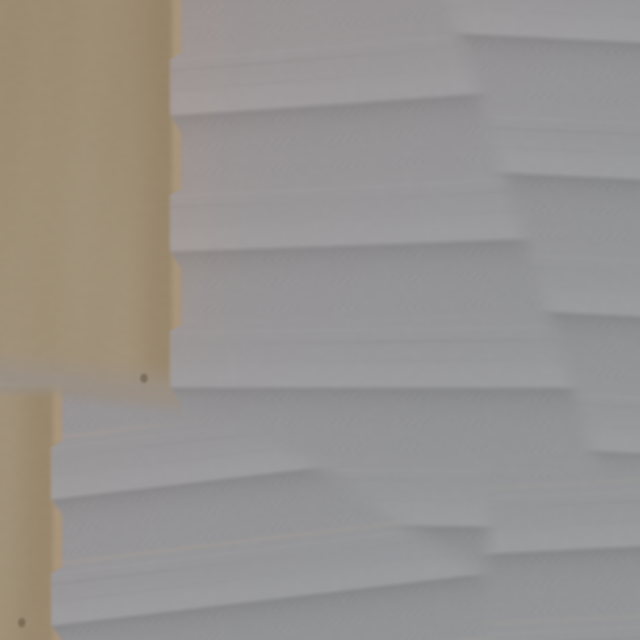
Give the GLSL for this texture, as a Shadertoy shader.

```glsl
const vec3 PAPER_WARM = vec3(0.608, 0.585, 0.586);
const vec3 PAPER_COOL = vec3(0.579, 0.582, 0.592);
const vec3 TAN_LIGHT = vec3(0.635, 0.575, 0.485);
const vec3 TAN_DEEP = vec3(0.595, 0.530, 0.430);
const vec3 RIM_YELLOW = vec3(0.655, 0.580, 0.480);
const vec3 FOOT_GRAY = vec3(0.600, 0.562, 0.520);
const vec3 SPECK_BROWN = vec3(0.40, 0.34, 0.27);
const float SLAT_PITCH = 0.2125;
const float LOWER_PITCH = 0.197;
const float UPPER_EDGE = 0.266;
const float LOWER_EDGE = 0.080;
const float NOTCH_DEPTH = 0.017;
const float FACE_LIGHT = 0.027;
const float SHADOW_DEPTH = 0.074;
const float EMBOSS = 0.006;
const float MOTTLE = 0.007;
const float SOFT = 0.006;

vec2 hash2(vec2 p) {
    vec3 a = fract(p.xyx * vec3(0.1031, 0.1030, 0.0973));
    a += dot(a, a.yzx + 33.33);
    return fract((a.xx + a.yz) * a.zy);
}

// Distance to the nearest scattered cell point
float cellular(vec2 p) {
    vec2 cell = floor(p), f = fract(p);
    float nearest = 2.0;
    for (int j = -1; j <= 1; j++)
        for (int i = -1; i <= 1; i++) {
            vec2 o = vec2(i, j);
            nearest = min(nearest, length(o + hash2(cell + o) - f));
        }
    return nearest;
}

float band(float x, float center, float width) {
    float d = (x - center) / width;
    return exp(-d * d);
}

// One slat: shadow at the top, embossed rows, then a striped bright lip
vec3 slat(float phase, float x, float warmth) {
    float q = fract(phase);
    float seed = floor(phase);
    float lip = smoothstep(0.45, 0.70, q);
    float tone = -SHADOW_DEPTH * exp(-8.5 * q) + lip * mix(0.007, FACE_LIGHT, smoothstep(0.72, 0.98, q));
    float stripe = 0.6 + 0.4 * sin(x * 9.0 + seed * 2.0);
    tone -= stripe * (0.013 * band(q, 0.70 + 0.04 * sin(seed * 3.0), 0.018) + 0.007 * band(q, 0.84, 0.016));
    tone += 0.007 * band(q, 0.62, 0.016);
    float rows = band(q, 0.10, 0.03) + band(q, 0.27, 0.035) + band(q, 0.46, 0.035);
    tone += EMBOSS * rows * sin(x * 480.0 + 2.0 * sin(q * 70.0)) * (0.6 + 0.4 * sin(x * 61.0));
    tone = mix(FACE_LIGHT, tone, smoothstep(0.0, 0.055, q));
    return vec3(tone) + warmth * band(q, 0.54, 0.022) * vec3(0.030, 0.016, -0.004);
}

// Left end of the slats: lips stick out, the rest is set back
float notch(float phase) {
    float q = fract(phase);
    float lip = smoothstep(0.56, 0.62, q) + 1.0 - smoothstep(0.0, 0.18, q);
    return NOTCH_DEPTH * (1.0 - clamp(lip, 0.0, 1.0));
}

// Tan board with a deeper right border and a yellow rim
vec3 board(vec2 p, float edge) {
    float wash = 0.5 + 0.15 * sin(p.x * 31.0 + sin(p.y * 7.0)) + 0.12 * sin(p.x * 73.0 + p.y * 5.0);
    float deep = wash * 0.5 + 0.35 * (1.0 - smoothstep(0.0, 0.45, p.y));
    deep += 0.7 * smoothstep(edge - 0.08, edge - 0.005, p.x);
    vec3 color = mix(TAN_LIGHT, TAN_DEEP, clamp(deep, 0.0, 1.3));
    return mix(color, RIM_YELLOW, smoothstep(edge - 0.005, edge + 0.010, p.x));
}

float speck(vec2 p, vec2 center) {
    return 1.0 - smoothstep(0.002, 0.009, length((p - center) * vec2(1.0, 0.8)));
}

void mainImage(out vec4 fragColor, in vec2 fragCoord) {
    vec2 p = fragCoord / iResolution.xy;
    p.y = 1.0 - p.y; // measured downwards from the top

    // Slat phases of the four fanned stacks
    float tilt = mix(-0.067, 0.0, clamp((p.y - 0.175) / 0.425, -0.4, 1.15));
    float mainPhase = (p.y - 0.175 - tilt * (p.x - 0.27)) / SLAT_PITCH;
    float rightPhase = (p.y - 0.061 - 0.05 * (p.x - 1.0)) / (SLAT_PITCH + 0.0015);
    float lowerPhase = (p.y - 0.775 + 0.12 * (p.x - 0.085)) / LOWER_PITCH;
    float cornerPhase = (p.y - 0.848 + 0.05 * (p.x - 1.0)) / SLAT_PITCH;

    // Stack borders
    float rightEdge = 0.69 + 0.32 * p.y;
    float rightMask = smoothstep(-0.015, 0.035, p.x - rightEdge);
    float lowerEnd = 0.49 + 1.55 * (p.y - 0.725);
    float lowerMask = smoothstep(0.64, 0.71, p.y) * (1.0 - smoothstep(-0.05, 0.04, p.x - lowerEnd));
    float cornerMask = smoothstep(0.69, 0.77, p.y) * smoothstep(0.74, 0.785, p.x);
    lowerMask = max(lowerMask, smoothstep(0.60, 0.63, p.y) * (1.0 - smoothstep(0.16, 0.36, p.x)));

    vec3 relief = slat(mainPhase, p.x, 0.1);
    relief = mix(relief, slat(rightPhase, p.x, 0.1), rightMask);
    relief = mix(relief, slat(lowerPhase, p.x, 0.7), lowerMask);
    relief = mix(relief, slat(cornerPhase, p.x, 0.5), cornerMask);

    // Paper: warm at the upper left, cooler below
    float cool = smoothstep(0.1, 0.9, 0.65 * p.x + 0.55 * p.y);
    vec3 color = mix(PAPER_WARM, PAPER_COOL, cool) + relief;
    float blush = band(p.x, 0.29, 0.06) * (1.0 - smoothstep(0.45, 0.65, p.y));
    color += blush * vec3(0.012, 0.001, -0.008);

    // Two boards, the upper one fading to gray along its foot
    float upperEnd = UPPER_EDGE + notch(mainPhase);
    float lowerBoardEnd = LOWER_EDGE + notch(lowerPhase);
    float footLine = p.y - 0.11 * p.x;
    float upper = 1.0 - smoothstep(-SOFT, SOFT, p.x - upperEnd);
    upper *= 1.0 - smoothstep(0.590, 0.625, footLine);
    float lower = 1.0 - smoothstep(-SOFT, SOFT, p.x - lowerBoardEnd);
    lower *= smoothstep(0.595, 0.625, p.y);
    vec3 upperTan = mix(board(p, UPPER_EDGE), FOOT_GRAY, smoothstep(0.53, 0.595, footLine));
    color = mix(color, upperTan, upper);
    color = mix(color, board(p, LOWER_EDGE), lower);

    // Specks and faint mottling
    float dots = max(speck(p, vec2(0.225, 0.591)), speck(p, vec2(0.034, 0.973)));
    color = mix(color, SPECK_BROWN, 0.6 * dots);
    color += MOTTLE * (cellular(p * vec2(55.0, 80.0)) - 0.5);
    fragColor = vec4(color, 1.0);
}
```
